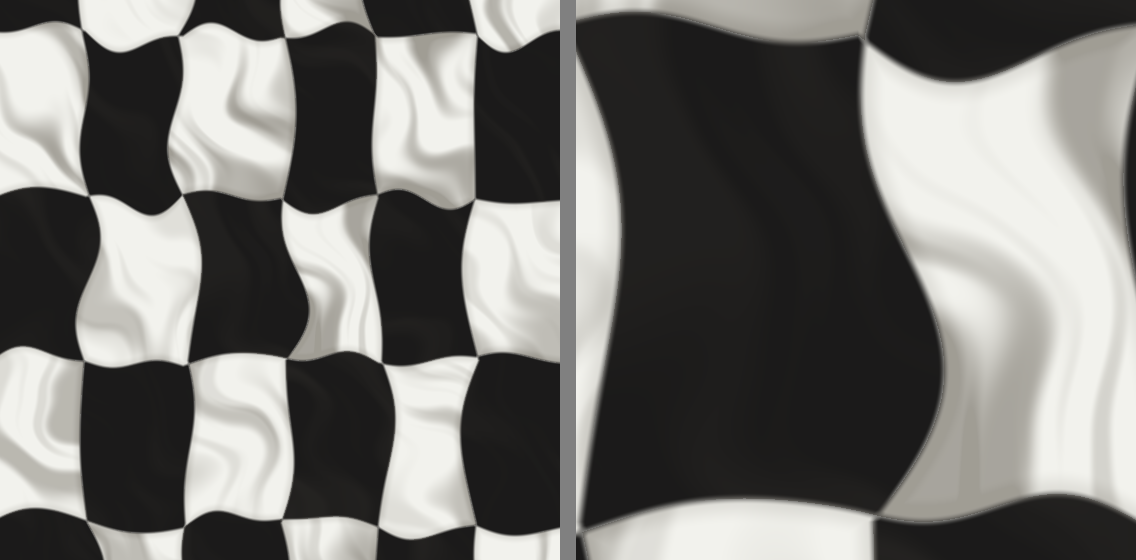
Left: the whole. Right: its middle third, enlarged.
Write a WebGL 1 fragment shader that draws this pattern.

```glsl
precision highp float;
// Checkered silk: a grid of black and white cells whose borders ripple.
// Each border is a line bent by hashed sines; the sign of the two border
// distances picks the colour, and warped gradient noise shades the folds.

uniform vec2 u_resolution;

float hash(vec2 p) {
  return fract(sin(dot(p, vec2(127.1, 311.7))) * 4375.85);
}

vec2 gradient(vec2 p) {
  float angle = 6.2832 * hash(p + 3.7);
  return vec2(cos(angle), sin(angle));
}

float gradientNoise(vec2 p) {
  vec2 i = floor(p), f = p - i;
  vec2 u = f * f * f * (f * (f * 6.0 - 15.0) + 10.0);
  vec2 e = vec2(1.0, 0.0);
  float low = mix(dot(gradient(i), f), dot(gradient(i + e), f - e), u.x);
  float high = mix(dot(gradient(i + e.yx), f - e.yx),
                   dot(gradient(i + 1.0), f - 1.0), u.x);
  return mix(low, high, u.y);
}

// Sideways offset of one border line at position t along it
float ripple(float line, float t, float seed) {
  float segment = floor(t), f = t - segment;
  vec2 id = vec2(line + seed, segment);
  float corner = mix(hash(id), hash(id + vec2(0.0, 1.0)), smoothstep(0.0, 1.0, f)) - 0.5;
  float bulge = hash(id + 17.3) - 0.5;
  float swing = hash(id + 41.9) - 0.5;
  return 0.13 * corner + 0.38 * bulge * sin(3.1416 * f) + 0.26 * swing * sin(6.2832 * f);
}

// Amount of shadow in the cloth, 0 on flat silk and 1 in a deep fold
float foldShadow(vec2 p, vec2 cell) {
  float seed = hash(cell + 8.2);
  vec2 shift = 40.0 * vec2(seed, hash(cell + 5.6));
  float tilt = 0.5 + 0.35 * (seed - 0.5);
  vec2 across = vec2(cos(tilt), sin(tilt));
  vec2 q = vec2(dot(p, across), dot(p, vec2(across.y, -across.x)));
  float bend = gradientNoise(p * 7.0 + shift);
  float broad = gradientNoise(vec2(q.x * 13.0 + 1.5 * bend, q.y * 3.5) + shift);
  float fine = gradientNoise(vec2(q.x * 30.0 + 3.0 * bend, q.y * 5.0) + shift.yx);
  float depth = mix(0.65, 1.1, hash(cell + 2.4));
  return depth * (smoothstep(0.02, 0.38, broad) + 0.4 * smoothstep(0.05, 0.45, fine));
}

void main() {
  vec2 uv = gl_FragCoord.xy / u_resolution;
  vec2 pitch = vec2(0.174, 0.29);
  vec2 grid = (uv - vec2(0.153, 0.066)) / pitch;

  // Nearest vertical and horizontal border, and distance to each
  vec2 line = floor(grid + 0.5);
  line.x = clamp(line.x, 0.0, 4.0);
  vec2 offset = grid - line - vec2(ripple(line.x, grid.y, 11.0),
                                   0.5 * ripple(line.y, grid.x, 57.0));
  vec2 cell = line + step(0.0, offset) - 1.0;
  vec2 border = offset * pitch;

  // Alternating sides give the checker, softened at the borders
  float softness = max(0.0035, 1.0 / min(u_resolution.x, u_resolution.y));
  vec2 side = clamp(border / softness, -1.0, 1.0) * (1.0 - 2.0 * mod(line, 2.0));
  float white = smoothstep(0.0, 1.0, 0.5 - 0.5 * side.x * side.y);

  // Silk shading, a little darker where the cloth turns at a border
  float shadow = foldShadow(uv, cell);
  float rim = min(abs(border.x), abs(border.y));
  float shade = min(shadow + 0.3 * smoothstep(0.016, 0.0, rim), 1.2);
  vec3 silk = mix(vec3(0.95, 0.95, 0.93), vec3(0.68, 0.67, 0.64), shade);
  vec3 ink = mix(vec3(0.105, 0.102, 0.1), vec3(0.13, 0.125, 0.12), shadow);

  gl_FragColor = vec4(mix(ink, silk, white), 1.0);
}
```
